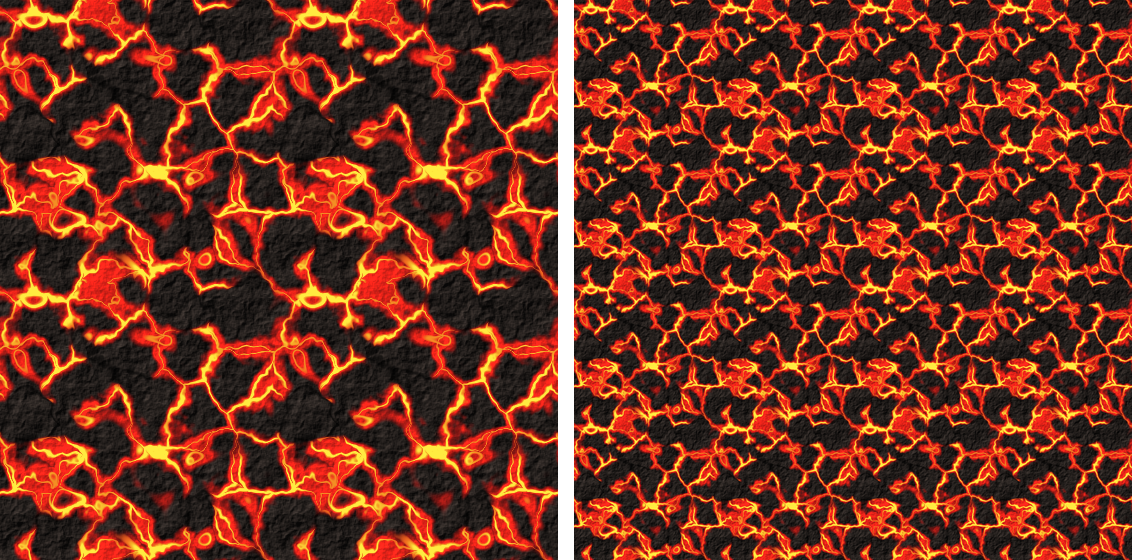
Left: one tile. Right: repeated 2 by 2.
Write a Shadertoy shader that draws this texture.

```glsl
// Cracked black volcanic rock with glowing lava veins, as a seamless repeating tile.

const float REPEATS = 2.0;       // tiles across and down
const float STONES = 5.0;        // stones along one tile side
const float JITTER = 0.95;       // irregularity of the stones
const float WARP = 0.38;         // raggedness of the cracks, in stones
const float POOL_WIDTH = 0.20;   // half width of the widest lava pools, in stones
const float GLOW_WIDTH = 0.105;  // reach of the red glow, in stones
const float VEIN_THIN = 0.020;   // half width of the thinnest bright vein
const float VEIN_THICK = 0.042;  // half width of the thickest bright vein
const float VENT_LEVEL = 0.42;   // noise level that opens small vents in the stones
const float RELIEF = 1.5;        // strength of the rock shading

const vec3 ROCK = vec3(0.130, 0.112, 0.103);
const vec3 EMBER = vec3(0.50, 0.09, 0.08);
const vec3 RED = vec3(0.92, 0.14, 0.10);
const vec3 ORANGE = vec3(0.94, 0.40, 0.12);
const vec3 AMBER = vec3(0.96, 0.65, 0.15);
const vec3 YELLOW = vec3(1.00, 0.92, 0.25);

vec2 hash2(vec2 p, float seed) {
    vec3 q = fract(vec3(p.xy, p.x + seed * 7.3) * vec3(0.1031, 0.1030, 0.0973));
    q += dot(q, q.yzx + 33.33);
    return fract((q.xx + q.yz) * q.zy);
}

float cornerSlope(vec2 cell, vec2 offset, float period, float seed) {
    float angle = 6.28318 * hash2(mod(cell, period), seed).x;
    return dot(vec2(cos(angle), sin(angle)), offset);
}

// Gradient noise that wraps over one tile; period is a whole number.
float noise(vec2 tile, float period, float seed) {
    vec2 p = tile * period, i = floor(p), f = p - i;
    vec2 u = f * f * f * (f * (f * 6.0 - 15.0) + 10.0);
    vec2 e = vec2(1.0, 0.0);
    float low = mix(cornerSlope(i, f, period, seed),
                    cornerSlope(i + e, f - e, period, seed), u.x);
    float high = mix(cornerSlope(i + e.yx, f - e.yx, period, seed),
                     cornerSlope(i + 1.0, f - 1.0, period, seed), u.x);
    return mix(low, high, u.y);
}

float fbm(vec2 tile, float period, float seed) {
    float sum = 0.0, amplitude = 1.0;
    for (int octave = 0; octave < 4; octave++) {
        sum += amplitude * noise(tile, period, seed + float(octave));
        amplitude *= 0.5;
        period *= 2.0;
    }
    return sum;
}

vec2 stoneCentre(vec2 cell) {
    return cell + 0.5 + JITTER * (hash2(mod(cell, STONES), 3.0) - 0.5);
}

// Distance to the nearest border between two stones.
float crackDistance(vec2 p) {
    vec2 home = floor(p), nearest = vec2(0.0);
    float best = 100.0;
    for (int y = -1; y <= 1; y++)
    for (int x = -1; x <= 1; x++) {
        vec2 toCentre = stoneCentre(home + vec2(x, y)) - p;
        float d = dot(toCentre, toCentre);
        if (d < best) { best = d; nearest = toCentre; }
    }
    float border = 10.0;
    for (int y = -2; y <= 2; y++)
    for (int x = -2; x <= 2; x++) {
        vec2 toCentre = stoneCentre(home + vec2(x, y)) - p;
        vec2 between = toCentre - nearest;
        if (dot(between, between) > 0.0001)
            border = min(border, dot(0.5 * (toCentre + nearest), normalize(between)));
    }
    return border;
}

float rockHeight(vec2 tile) {
    return 0.6 * fbm(tile, 9.0, 40.0) - 0.5 * abs(fbm(tile, 18.0, 50.0));
}

void mainImage(out vec4 fragColor, in vec2 fragCoord) {
    vec2 tile = fragCoord / iResolution.xy * REPEATS;

    // Ragged cracks, joined by small ring-shaped vents inside the stones
    vec2 bend = vec2(fbm(tile, 6.0, 10.0), fbm(tile, 6.0, 20.0));
    float crack = crackDistance(tile * STONES + WARP * bend);
    float vent = abs(0.9 * (VENT_LEVEL - noise(tile, 7.0, 31.0)) + 0.06 * bend.x);
    float dist = min(crack, vent);

    // Lava widens into pools in places and cools off in others
    float pool = POOL_WIDTH * smoothstep(0.05, 0.4, noise(tile, 4.0, 33.0) + 0.08 * bend.x);
    float flow = smoothstep(-0.30, -0.04, noise(tile, 5.0, 35.0) + 0.1 * bend.y);
    float reach = max(dist - pool, 0.0) / GLOW_WIDTH;
    float glow = flow * exp(-reach * reach);

    // Bright veins run along the rims of the pools
    float heat = smoothstep(-0.3, 0.3, noise(tile, 6.0, 37.0));
    float across = (dist - 0.75 * pool) / mix(VEIN_THIN, VEIN_THICK, heat);
    float vein = flow * mix(0.5, 1.1, heat) * exp(-across * across);

    // Rock relief lit from the upper left, with dark crevices where lava is cold
    vec2 lightStep = vec2(-0.004, 0.004);
    float shade = RELIEF * (rockHeight(tile) - rockHeight(tile + lightStep));
    float grain = fbm(tile, 20.0, 60.0);
    float crevice = mix(0.45, 1.0, smoothstep(0.0, 0.07, crack));
    vec3 color = ROCK * crevice * clamp(1.0 + 3.5 * shade + 0.3 * grain, 0.25, 2.2);

    // Heat ramp from ember to yellow
    float crust = clamp(1.0 + 1.1 * shade + 0.18 * grain, 0.6, 1.25);
    color = mix(color, EMBER * crust, smoothstep(0.04, 0.4, glow));
    color = mix(color, RED * crust, smoothstep(0.3, 0.75, glow));
    color = mix(color, ORANGE, smoothstep(0.12, 0.4, vein));
    color = mix(color, AMBER, smoothstep(0.35, 0.6, vein));
    color = mix(color, YELLOW, smoothstep(0.55, 0.85, vein));
    fragColor = vec4(color, 1.0);
}
```
